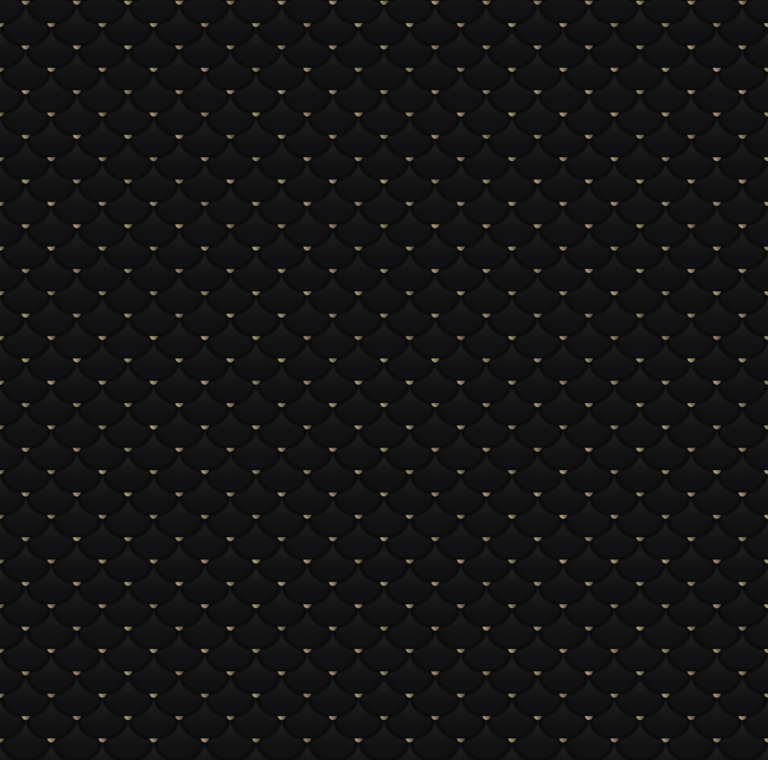
Write a WebGL 2 fragment shader that draws this pattern.

```glsl
#version 300 es
precision highp float;
// Black quilted fish scales with a small gold stud at every joint.

uniform vec2 u_resolution;
out vec4 fragColor;

const vec2  REPEATS      = vec2(15.0, 17.0);  // scales across, row pairs down
const vec2  ORIGIN       = vec2(0.5, -0.05);  // lattice offset, in cells
const float CELL_ASPECT  = 0.872;             // cell height over width
const float RADIUS       = 0.5;               // scale radius, in cells
const float RIM_WIDTH    = 0.13;              // darkening inside a scale edge
const float SHADOW_WIDTH = 0.05;              // shadow cast on the scale below
const vec2  STUD_SIZE    = vec2(0.082, 0.088); // half width and depth
const float STUD_TOP     = 0.034;             // flat top above the joint

const vec3 BODY       = vec3(0.068, 0.066, 0.074);
const vec3 RIM        = vec3(0.045, 0.044, 0.046);
const vec3 APEX       = vec3(0.112, 0.111, 0.108);
const vec3 GOLD_DARK  = vec3(0.23, 0.20, 0.15);
const vec3 GOLD_MID   = vec3(0.41, 0.37, 0.30);
const vec3 GOLD_LIGHT = vec3(0.60, 0.55, 0.45);

float hash(vec2 p) {
  vec3 q = fract(vec3(p.xyx) * 0.1031);
  q += dot(q, q.yzx + 33.33);
  return fract((q.x + q.y) * q.z);
}

// Leather tone; q runs from the bottom tip (0,0) to the apex (0,1).
vec3 scaleTone(vec2 q) {
  float lit = smoothstep(0.30, 0.78, q.y) * (1.0 - 0.35 * abs(q.x));
  return mix(BODY, APEX, lit);
}

// Half-round stud hanging from a flat top; s is relative to its joint.
vec3 addStud(vec3 color, vec2 s, float pixel, float seed) {
  vec2 v = s * vec2(1.0, CELL_ASPECT) - vec2(0.0, STUD_TOP);
  float bowl = (length(v / STUD_SIZE) - 1.0) * STUD_SIZE.x;
  float dist = max(bowl, v.y);

  // Dark seat around the metal
  color *= 1.0 - 0.35 * exp(-max(dist, 0.0) * 45.0);

  // Facets: bright left, dim right, dark upper lip
  vec2 n = v / STUD_SIZE;
  float facet = smoothstep(0.45, -0.45, n.x + 0.35 * n.y);
  vec3 gold = mix(GOLD_MID, GOLD_LIGHT, facet);
  gold = mix(gold, GOLD_DARK, smoothstep(-0.28, 0.0, n.y) * 0.65);
  gold = mix(gold, GOLD_DARK, smoothstep(-0.025, 0.0, bowl) * 0.7);
  gold *= 0.9 + 0.2 * seed;

  return mix(color, gold, smoothstep(0.6, -0.6, dist / pixel));
}

void main() {
  vec2 p = gl_FragCoord.xy / u_resolution * REPEATS - ORIGIN;
  float pixel = REPEATS.x / u_resolution.x;

  // Front scale of this half-cell row; odd rows shift by half a cell
  float row = floor(p.y * 2.0);
  float shift = 0.5 * mod(row, 2.0);
  float column = floor(p.x - shift + 0.5);
  vec2 front = vec2(p.x - shift - column, p.y - row * 0.5);

  // Scale behind it, one row lower and half a cell aside
  float side = front.x < 0.0 ? -0.5 : 0.5;
  vec2 back = front - vec2(side, -0.5);

  // Shade both layers around the round edge
  float edge = length(front - vec2(0.0, RADIUS)) - RADIUS;
  vec3 frontColor = mix(RIM, scaleTone(front),
                        smoothstep(0.0, RIM_WIDTH, -edge));
  float shadow = 1.0 - smoothstep(0.0, SHADOW_WIDTH, edge);
  vec3 backColor = scaleTone(back) * (1.0 - 0.28 * shadow);
  vec3 color = mix(frontColor, backColor,
                   smoothstep(-0.7, 0.7, edge / pixel));

  // Studs at the bottom tip of the front and the apex of the back scale
  vec2 joints[2] = vec2[2](front, back - vec2(0.0, 1.0));
  for (int i = 0; i < 2; i++) {
    vec2 id = floor((p - joints[i]) * 2.0 + 0.5);
    color = addStud(color, joints[i], pixel, hash(id + 7.0));
  }

  fragColor = vec4(color, 1.0);
}
```
